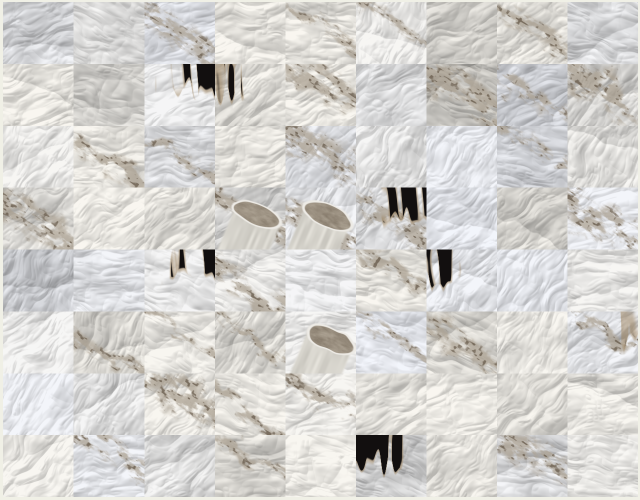
Give the GLSL for this texture, as a Shadertoy shader.

```glsl
// Draws a patchwork of pale limestone terraces: draped white rock, brown grit, dark hollows and small pools.

const vec2 GRID = vec2(9.0, 8.0);
const vec2 FRAME_LOW = vec2(0.005, 0.006);
const vec2 FRAME_HIGH = vec2(0.997, 0.996);
const float TILE_ASPECT = 1.14;
const float TONE_DARK = 0.745;
const float TONE_LIGHT = 0.915;
const float RELIEF = 0.042;
const float STREAKS = 0.10;
const float GRIT_SHARE = 0.36;
const float HOLLOW_SHARE = 0.10;
const float POOL_SHARE = 0.05;
const vec3 FRAME_COLOR = vec3(0.94, 0.94, 0.90);
const vec3 COOL_TINT = vec3(0.985, 0.995, 1.020);
const vec3 WARM_TINT = vec3(1.010, 1.000, 0.975);
const vec3 GRIT_COLOR = vec3(0.67, 0.63, 0.57);
const vec3 SPECK_COLOR = vec3(0.40, 0.35, 0.29);
const vec3 OCHRE_COLOR = vec3(0.62, 0.52, 0.38);
const vec3 HOLLOW_COLOR = vec3(0.07, 0.06, 0.06);

float hash(vec2 p) {
    vec3 q = fract(p.xyx * 0.1031);
    q += dot(q, q.yzx + 33.33);
    return fract((q.x + q.y) * q.z);
}

float noise(vec2 p) {
    vec2 i = floor(p), f = fract(p);
    f = f * f * (3.0 - 2.0 * f);
    vec2 e = vec2(1.0, 0.0);
    return mix(mix(hash(i), hash(i + e), f.x),
               mix(hash(i + e.yx), hash(i + e.xx), f.x), f.y);
}

float fbm(vec2 p) {
    float sum = 0.0, gain = 0.53;
    for (int i = 0; i < 4; i++) {
        sum += gain * noise(p);
        p = mat2(1.6, 1.2, -1.2, 1.6) * p + 7.3;
        gain *= 0.5;
    }
    return sum;
}

vec2 turn(vec2 p, float a) {
    float c = cos(a), s = sin(a);
    return vec2(c * p.x + s * p.y, c * p.y - s * p.x);
}

// Puffy lobes with creases between them, stretched along x
float lobes(vec2 p) {
    p += 0.22 * vec2(noise(p * 3.0), noise(p * 3.0 + 40.0));
    float sum = 0.0, gain = 0.30;
    vec2 q = p * vec2(1.9, 4.2);
    for (int i = 0; i < 3; i++) {
        sum += gain * abs(2.0 * noise(q) - 1.0);
        q = q * 2.0 + 11.7;
        gain *= 0.46;
    }
    return sum;
}

// Bare rock: tile tone, a mound in front of a shaded slope, relief and streaks
vec3 rock(vec2 p, vec2 cell, vec2 seed) {
    float bright = sqrt(hash(cell + 3.7));
    float angle = mix(-0.45, 1.15, hash(cell + 9.1));
    vec2 q = turn(p, angle) + seed;
    vec2 toLight = turn(vec2(-0.012, 0.022), angle);
    float slope = (lobes(q) - lobes(q + toLight)) / 0.025;

    float tone = mix(TONE_DARK, TONE_LIGHT, bright);
    tone += RELIEF * clamp(slope, -2.4, 1.8);
    tone += STREAKS * (noise(q * vec2(5.0, 19.0)) - 0.5);
    tone += 0.16 * (fbm(q * vec2(2.0, 4.0) + 20.0) - 0.5);

    float tilt = mix(-0.6, 0.6, hash(cell + 5.3));
    float crest = mix(0.25, 0.8, hash(cell + 6.9)) + tilt * (p.x - 0.5);
    float above = p.y - crest - 0.25 * (fbm(p * 2.5 + seed) - 0.5);
    float mound = 1.0 - smoothstep(-0.015, 0.015, above);
    float shadow = exp(-5.0 * max(above, 0.0)) * (1.0 - mound);
    float glow = exp(4.0 * min(above, 0.0)) * mound;
    tone += (0.055 * glow - 0.075 * shadow) * step(0.4, hash(cell + 8.2));

    float warmth = smoothstep(0.1, 0.7, hash(cell + 4.4));
    return min(tone, 0.965) * mix(COOL_TINT, WARM_TINT, warmth);
}

// Diagonal band of dirt with fine dark specks
vec3 addGrit(vec3 color, vec2 p, vec2 cell, vec2 seed) {
    vec2 q = turn(p - vec2(0.57, mix(0.25, 0.8, hash(cell + 2.2))), -0.55);
    float width = mix(0.12, 0.38, hash(cell + 7.7));
    float band = abs(q.y + 0.5 * (fbm(q * 3.0 + seed) - 0.5));
    float patches = fbm(q * vec2(5.0, 12.0) + seed);
    float cover = (1.0 - smoothstep(width * 0.35, width, band)) * smoothstep(0.32, 0.58, patches);
    float specks = smoothstep(0.66, 0.86, noise(q * vec2(17.0, 29.0) + seed));
    color = mix(color, GRIT_COLOR, 0.75 * cover);
    return mix(color, SPECK_COLOR, 0.75 * specks * cover);
}

// Black hollow in an upper corner behind hanging drips with ochre rims
vec3 addHollow(vec3 color, vec2 p, vec2 cell, vec2 seed) {
    float side = hash(cell + 1.9) < 0.5 ? p.x : TILE_ASPECT - p.x;
    float reach = mix(0.22, 0.75, hash(cell + 2.8));
    float ragged = 0.5 * (noise(vec2(p.x * 11.0, p.y * 1.5) + seed) - 0.5);
    float inside = min(reach - side, p.y - 0.55) + ragged;
    float drips = noise(vec2(p.x * 9.0 + 0.8 * p.y, p.y * 1.3) + seed + 30.0);
    inside = min(inside, 0.5 * (drips - 0.36));
    color = mix(color, OCHRE_COLOR, 0.6 * smoothstep(-0.07, 0.01, inside));
    return mix(color, HOLLOW_COLOR, smoothstep(0.0, 0.035, inside));
}

// Tilted basin: grey floor, white lip and a fluted wall beneath
vec3 addPool(vec3 color, vec2 p, vec2 cell, vec2 seed) {
    vec2 center = vec2(mix(0.55, 0.8, hash(cell + 3.1)), 0.55);
    vec2 q = turn(p - center, -0.4);
    float rim = length(q / vec2(0.40, 0.17)) - 1.0 + 0.2 * (noise(p * 6.0 + seed) - 0.5);
    float wall = (1.0 - smoothstep(0.36, 0.42, abs(q.x))) * (1.0 - smoothstep(-0.03, 0.03, q.y));
    float flutes = noise(vec2(q.x * 20.0, q.y * 2.5) + seed);
    color = mix(color, vec3(0.90, 0.89, 0.86) - 0.12 * flutes, wall);
    color = mix(color, vec3(0.93, 0.92, 0.90), 1.0 - smoothstep(0.04, 0.16, rim));
    vec3 basin = mix(SPECK_COLOR, GRIT_COLOR, 0.35 + 0.8 * fbm(q * vec2(7.0, 16.0) + seed));
    return mix(color, basin, 1.0 - smoothstep(-0.08, 0.0, rim));
}

vec3 patchwork(vec2 uv) {
    vec2 g = (uv - FRAME_LOW) / (FRAME_HIGH - FRAME_LOW) * GRID;
    if (any(lessThan(g, vec2(0.0))) || any(greaterThan(g, GRID))) return FRAME_COLOR;
    vec2 cell = floor(g), seed = cell * 17.0 + 5.0;
    vec2 p = fract(g) * vec2(TILE_ASPECT, 1.0);
    float kind = hash(cell + 12.6);
    vec3 color = rock(p, cell, seed);
    if (hash(cell + 15.4) < GRIT_SHARE) color = addGrit(color, p, cell, seed);
    if (kind < HOLLOW_SHARE) color = addHollow(color, p, cell, seed);
    else if (kind > 1.0 - POOL_SHARE) color = addPool(color, p, cell, seed);
    return color;
}

void mainImage(out vec4 fragColor, in vec2 fragCoord) {
    // Four samples per pixel smooth every edge
    vec3 sum = vec3(0.0);
    for (int i = 0; i < 4; i++) {
        vec2 offset = vec2(i % 2, i / 2) * 0.5 - 0.25;
        sum += patchwork((fragCoord + offset) / iResolution.xy);
    }
    fragColor = vec4(sum / 4.0, 1.0);
}
```
